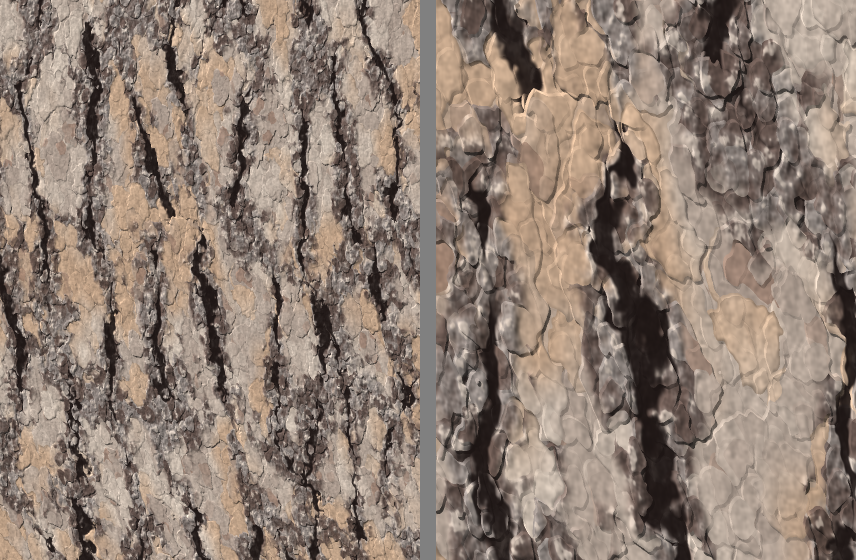
Left: the whole. Right: its middle third, enlarged.
A Shadertoy shader for this texture:

```glsl
// Weathered pine bark: leaning plates split by dark, broken fissures.
// Stretched Voronoi borders give the fissures; overlapping scales of two sizes
// are lit from the upper left, and plate rims weather to grey-brown crust.

const vec3 PALE   = vec3(0.80, 0.745, 0.69);
const vec3 STONE  = vec3(0.63, 0.565, 0.52);
const vec3 OCHRE  = vec3(0.73, 0.575, 0.44);
const vec3 RUSSET = vec3(0.53, 0.41, 0.35);
const vec3 GREY   = vec3(0.53, 0.50, 0.485);
const vec3 BROWN  = vec3(0.31, 0.25, 0.23);
const vec3 DARK   = vec3(0.11, 0.08, 0.075);

const vec2 PLATE_SIZE = vec2(0.095, 0.30);
const vec2 FLAKE_SIZE = vec2(0.023, 0.050);
const vec2 CHIP_SIZE  = vec2(0.0105, 0.019);
const float LEAN = 0.27;         // slant of the grain at the bottom
const float BEND = 0.13;         // straightens the grain towards the top
const float GAP = 0.085;         // widest fissure, in plate widths
const float RIM = 0.19;          // weathered border, in plate widths
const float RELIEF = 1.35;       // strength of the lighting
const vec2 LIGHT_STEP = vec2(-0.0013, 0.0019);
const int AA = 2;

struct Bark { float height; float open; float rim; float seam; float rough; vec2 tone; vec2 grain; };

vec2 hash2(vec2 p) {
    vec3 h = fract(p.xyx * vec3(0.1031, 0.1030, 0.0973));
    h += dot(h, h.yzx + 33.33);
    return fract((h.xx + h.yz) * h.zy);
}

float noise(vec2 p) {
    vec2 c = floor(p), f = fract(p);
    f = f * f * (3.0 - 2.0 * f);
    vec2 e = vec2(0.0, 1.0);
    return mix(mix(hash2(c).x, hash2(c + e.yx).x, f.x),
               mix(hash2(c + e.xy).x, hash2(c + e.yy).x, f.x), f.y);
}

float fbm(vec2 p) {
    float sum = 0.0, amp = 0.5;
    for (int i = 0; i < 3; i++) {
        sum += amp * noise(p);
        p = mat2(1.6, 1.2, -1.2, 1.6) * p + 5.3;
        amp *= 0.5;
    }
    return sum / 0.875;
}

vec2 cellPoint(vec2 c) { return c + 0.12 + 0.76 * hash2(c); }

// Distance to the plate border; cross-grain borders are held back
float fissure(vec2 p) {
    vec2 base = floor(p), nearest = vec2(0.0);
    float best = 9.0;
    for (int k = 0; k < 9; k++) {
        vec2 r = cellPoint(base + vec2(k % 3 - 1, k / 3 - 1)) - p;
        if (dot(r, r) < best) { best = dot(r, r); nearest = r; }
    }
    float border = 1.0;
    for (int k = 0; k < 9; k++) {
        vec2 r = cellPoint(base + vec2(k % 3 - 1, k / 3 - 1)) - p;
        vec2 across = r - nearest;
        if (dot(across, across) < 1e-4) continue;
        vec2 n = normalize(across);
        float held = 0.14 * (1.0 - smoothstep(0.35, 0.8, abs(n.x)));
        border = min(border, dot(0.5 * (r + nearest), n) + held);
    }
    return border;
}

// Topmost of overlapping tilted scales: x = height, y = tone, z = depth inside
vec3 scales(vec2 p) {
    vec2 base = floor(p);
    vec3 found = vec3(0.0, 0.3, 0.3);
    float top = -1.0;
    for (int k = 0; k < 9; k++) {
        vec2 c = base + vec2(k % 3 - 1, k / 3 - 1);
        vec2 h = hash2(c + 71.0), r = c + 0.12 + 0.76 * h.yx - p;
        float inside = 0.52 + 0.32 * fract(7.3 * h.x + h.y) - length(r);
        if (inside > 0.0 && h.x > top) {
            top = h.x;
            found = vec3(h.x + 0.6 * dot(r, h.yx - 0.4), h.y, inside);
        }
    }
    return found;
}

Bark barkAt(vec2 p) {
    Bark b;
    vec2 q = vec2(p.x + LEAN * p.y - BEND * p.y * p.y, p.y);
    vec2 sway = vec2(fbm(q * vec2(9.0, 6.0)), fbm(q * vec2(9.0, 6.0) + 40.0)) - 0.5;
    vec2 ragged = vec2(fbm(q * vec2(75.0, 50.0)), fbm(q * vec2(75.0, 50.0) + 17.0)) - 0.5;

    // Overlapping flakes and chips
    vec3 flake = scales((q + sway * 0.03 + ragged * vec2(0.018, 0.028)) / FLAKE_SIZE);
    vec3 chip = scales((q + ragged.yx * 0.014) / CHIP_SIZE + 9.0);
    b.tone = vec2(flake.y, chip.y);
    b.seam = mix(1.0, smoothstep(0.0, 0.09, flake.z), flake.y);

    // Fissures that open and close, with weathered rims
    float d = fissure((q + sway * 0.065 + ragged * vec2(0.024, 0.016)) / PLATE_SIZE);
    d += 0.05 * (chip.x - 0.5);
    float spread = smoothstep(0.28, 0.78, fbm(q * vec2(17.0, 8.0) + 7.0));
    float gap = GAP * spread;
    b.open = (1.0 - smoothstep(gap * 0.7, gap + 0.022, d)) * smoothstep(0.02, 0.2, spread);
    float patches = fbm(q * vec2(13.0, 7.0) + 23.0) - 0.5;
    float fade = d - 0.5 * patches + 0.2 * (flake.y - 0.5) + 0.12 * (chip.y - 0.5);
    b.rim = 1.0 - smoothstep(RIM - 0.06, RIM + 0.05, fade);

    b.rough = fbm(q * vec2(170.0, 110.0));
    b.grain = q;
    b.height = 0.6 * smoothstep(0.0, 0.2, d) + 0.42 * flake.x + mix(0.14, 0.42, b.rim) * chip.x
             + mix(0.22, 0.8, b.rim) * b.rough - 0.4 * b.open;
    return b;
}

vec3 barkColour(vec2 p) {
    Bark b = barkAt(p);
    float relief = b.height - barkAt(p + LIGHT_STEP).height;

    // Clean plates: pale flakes with ochre and russet patches
    float warmth = fbm(b.grain * vec2(11.0, 6.0) + 61.0) + 0.35 * (b.tone.x - 0.5);
    vec3 plate = mix(STONE, PALE, clamp(0.75 * b.tone.x + 0.35 * b.tone.y, 0.0, 1.0));
    plate = mix(plate, OCHRE, 0.6 * smoothstep(0.46, 0.74, warmth));
    plate = mix(plate, RUSSET, 0.6 * smoothstep(0.80, 0.92, 0.6 * b.tone.y + 0.4 * (1.0 - b.tone.x)));

    // Rims: chipped crust with pale lichen flecks
    vec3 crust = mix(BROWN, GREY, smoothstep(0.25, 0.7, 0.55 * b.rough + 0.45 * b.tone.y));
    crust = mix(crust, PALE, 0.6 * smoothstep(0.62, 0.75, b.rough));
    vec3 colour = mix(plate, crust, 0.88 * b.rim);

    // Lighting, seams, fibres and fissure shadow
    float fibre = noise(b.grain * vec2(300.0, 80.0)) + noise(b.grain * 380.0) - 1.0;
    colour *= 1.0 + clamp(RELIEF * relief, -0.62, 0.32) + 0.13 * fibre;
    colour *= mix(0.76, 1.0, b.seam);
    return mix(colour, DARK, b.open * mix(1.0, 0.82, b.rough));
}

void mainImage(out vec4 fragColor, in vec2 fragCoord) {
    vec3 sum = vec3(0.0);
    for (int k = 0; k < AA * AA; k++) {
        vec2 jitter = (vec2(k % AA, k / AA) + 0.5) / float(AA) - 0.5;
        sum += barkColour((fragCoord + jitter) / iResolution.y);
    }
    fragColor = vec4(clamp(sum / float(AA * AA), 0.0, 1.0), 1.0);
}
```
